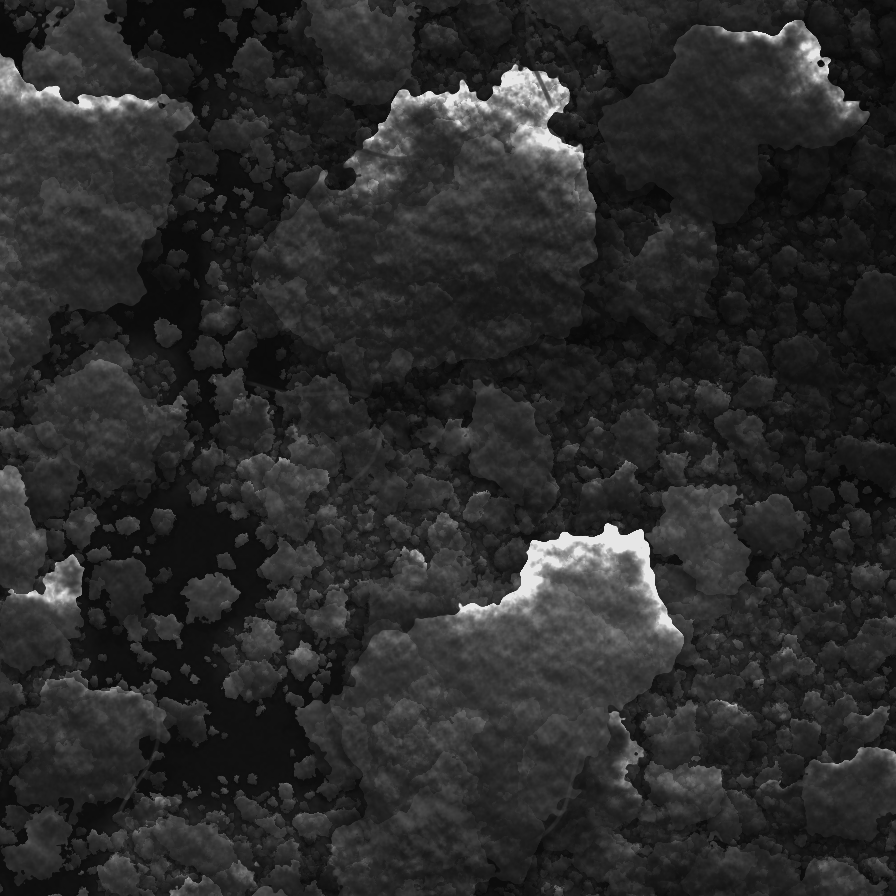
A WebGL 2 fragment shader for this texture:

```glsl
#version 300 es
precision highp float;
// Grey micrograph of crushed mineral rubble: rough grains heaped over dark gaps.
// Jittered-cell layers run from fine dust to large stones, each lit from above;
// brightness is summed on a logarithmic scale and turned into grey at the end.

uniform vec2 u_resolution;
out vec4 fragColor;

const int LAYERS = 6;
const float FINEST_CELLS = 84.0;    // cells across the canvas, dust layer
const float LAYER_RATIO = 1.86;     // growth of the grains per layer
const float FINE_DENSITY = 0.88;
const float COARSE_DENSITY = 0.34;
const float ROUGHNESS = 0.85;       // raggedness of the outlines
const float RELIEF = 2.7;           // strength of the surface texture
const float SHADOW = 0.75;
const float GAP_TONE = -2.0;
const float MEDIAN_GREY = 0.163;
const float TONE_SPREAD = 0.57;
const vec2 LIGHT = vec2(0.2, 0.98);
const int FIBRES = 7;

float hash(vec2 p) {
    return fract(sin(dot(p, vec2(127.1, 311.7))) * 43758.5453);
}

vec2 hash2(vec2 p) {
    return vec2(hash(p), hash(p + 57.3));
}

float noise(vec2 p) {
    vec2 i = floor(p), f = fract(p);
    f = f * f * (3.0 - 2.0 * f);
    return mix(mix(hash(i), hash(i + vec2(1, 0)), f.x),
               mix(hash(i + vec2(0, 1)), hash(i + vec2(1, 1)), f.x), f.y);
}

float fbm(vec2 p) {
    float sum = 0.0, weight = 0.42;
    for (int i = 0; i < 5; i++) {
        sum += weight * noise(p);
        p = mat2(1.6, 1.2, -1.2, 1.6) * p + 11.7;
        weight *= 0.6;
    }
    return sum;
}

// Share of ground heaped with dust: 0 in the open gaps, 1 in the piles.
float heaping(vec2 p) {
    float n = noise(p * 4.3 + 3.1) * 0.6 + noise(p * 9.7 + 8.4) * 0.4;
    return smoothstep(0.27, 0.47, n + 0.12 - 0.4 * length(p - vec2(0.55, 0.5)) * 0.6);
}

// Distance from a grain centre, measured in a skewed, chamfered box.
float grainNorm(vec2 d, vec2 key) {
    float angle = 6.2832 * hash(key + 4.7);
    float c = cos(angle), s = sin(angle);
    d = mat2(c, s, -s, c) * d;
    d.x = d.x * mix(1.0, 1.45, hash(key + 9.2)) + 0.25 * d.y;
    vec2 a = abs(d);
    float box = max(max(a.x, a.y), 0.74 * (a.x + a.y));
    return mix(length(d), box, 0.6);
}

// Lays one layer of grains over the tone already present.
float addGrains(float tone, vec2 p, float cells, float size, float relief) {
    float seed = 17.0 * floor(size * 10.0 + 1.5);
    vec2 w = p * cells * 1.9 + seed;
    vec2 q = p * cells + ROUGHNESS * (vec2(fbm(w), fbm(w + 31.4)) - 0.48);
    float depth = -9.0, radius = 1.0;
    vec2 facing = vec2(0.0), key = vec2(0.0);
    for (int y = -1; y <= 1; y++) {
        for (int x = -1; x <= 1; x++) {
            vec2 cell = floor(q) + vec2(x, y);
            vec2 k = cell + seed;
            vec2 centre = cell + hash2(k + 2.6);
            float heap = mix(heaping(centre / cells), 1.0, 0.12 + 0.7 * size);
            if (hash(k) > mix(FINE_DENSITY, COARSE_DENSITY, size) * heap) continue;
            float r = mix(0.33, 0.64, hash(k + 6.8));
            float d = 1.0 - grainNorm(q - centre, k) / r;
            if (d > depth) {
                depth = d;
                radius = r;
                facing = (q - centre) / r;
                key = k;
            }
        }
    }
    // Shaded body, dusted with the finer grains beneath it
    float lit = dot(facing, LIGHT);
    float crust = mix(0.15, 0.6, hash(key + 13.0));
    float body = 0.18 + 0.8 * (hash(key + 21.0) - 0.5) + 0.6 * lit;
    body += relief * mix(0.7, 1.2, crust) + crust * clamp(tone, -0.7, 0.9);
    // Glowing upper edge, strongest on a few large stones
    float rim = smoothstep(0.4, 0.0, depth) * smoothstep(0.0, 0.8, lit);
    float glow = mix(0.35, 2.6 * smoothstep(0.3, 0.9, hash(key + 33.0)), size * size);
    body += rim * glow * (1.0 + 0.6 * relief);

    float edge = min(1.6 * cells / (radius * u_resolution.y), 0.55);
    float under = smoothstep(-0.45, 0.05, depth) * (0.65 - 0.35 * clamp(lit, -1.0, 1.0));
    tone = max(tone - SHADOW * mix(0.6, 1.4, size) * under, GAP_TONE - 0.3);
    return mix(tone, body, smoothstep(0.0, edge, depth));
}

// Thin bent strands lying on the rubble.
float fibreCover(vec2 p) {
    float cover = 0.0;
    for (int i = 0; i < FIBRES; i++) {
        vec2 key = vec2(float(i), 5.3);
        float angle = 3.1416 * hash(key + 1.0);
        vec2 along = vec2(cos(angle), sin(angle));
        vec2 d = p - hash2(key);
        float t = dot(d, along);
        float bend = 0.008 * sin(t * 38.0 + float(i)) + 1.5 * t * t;
        float across = abs(dot(d, vec2(-along.y, along.x)) - bend);
        cover = max(cover, smoothstep(0.0035, 0.001, across) * smoothstep(0.08, 0.06, abs(t)));
    }
    return cover;
}

void main() {
    vec2 p = gl_FragCoord.xy / u_resolution.y;
    float relief = RELIEF * (fbm(p * 26.0) - fbm(p * 26.0 + LIGHT * 0.2));

    float tone = mix(GAP_TONE, -0.5 + relief, heaping(p));
    float cells = FINEST_CELLS;
    for (int i = 0; i < LAYERS; i++) {
        tone = addGrains(tone, p, cells, float(i) / float(LAYERS - 1), relief);
        cells /= LAYER_RATIO;
    }
    tone = mix(tone, 0.4 + relief, 0.6 * fibreCover(p));

    // Uneven illumination, fading to the right, and fine sensor grain
    tone += 1.3 * (noise(p * 2.6 + 6.2) - 0.5) - 0.5 * smoothstep(0.7, 1.0, p.x);
    tone += 0.25 * (noise(p * 250.0) - 0.5);
    float grey = MEDIAN_GREY * exp(TONE_SPREAD * clamp(tone, -2.6, 3.0));
    fragColor = vec4(vec3(grey), 1.0);
}
```
